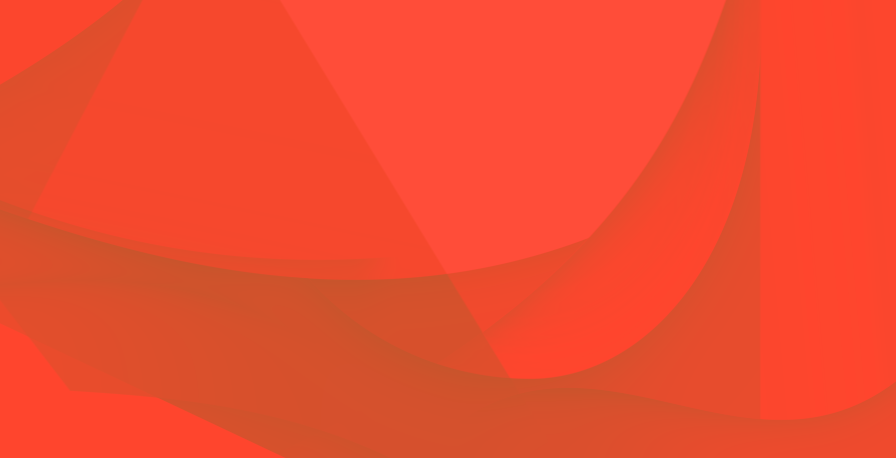
Write a Shadertoy shader that draws this background.

```glsl
// Overlapping sheets of translucent red silk with dark, softly fading folds.
// Each fold is a cubic curve or a bowl; the signed distance to it gives a
// smooth fill and an exponential crease, painted from back to front.

const vec3 ROSE    = vec3(1.00, 0.302, 0.225);
const vec3 SCARLET = vec3(1.00, 0.272, 0.178);
const vec3 EMBER   = vec3(0.965, 0.283, 0.175);
const vec3 OLIVE   = vec3(0.60, 0.38, 0.17);

// Cubic through four heights evenly spaced from x0 to x1
float cubicThrough(float x, float x0, float x1, vec4 h) {
    float s = 3.0 * (x - x0) / (x1 - x0);
    float a = s - 1.0, b = s - 2.0, c = s - 3.0;
    return dot(h, vec4(-a * b * c / 6.0, s * b * c / 2.0, -s * a * c / 2.0, s * a * b / 6.0));
}

// Signed distance to a lopsided bowl hanging from the top edge, positive outside
float bowlDistance(vec2 p, float centre, float leftWidth, float rightWidth, float depth) {
    float x = (p.x - centre) / (p.x < centre ? leftWidth : rightWidth);
    float y = max(1.0 - p.y, 0.0) / depth;
    return 0.32 * (x * x + pow(y, 2.35) - 1.0);
}

float fill(float d, float soft) {
    return smoothstep(-soft, soft, d);
}

// Darkness that starts at an edge and fades into the sheet
float crease(float d, float width, float soft) {
    return fill(d, soft) * exp(-max(d, 0.0) / width);
}

vec3 shade(vec3 colour, float amount) {
    return mix(colour, OLIVE, clamp(amount, 0.0, 1.0));
}

float hash(float n) {
    n = fract(n * 0.1031);
    n *= n + 33.33;
    return fract(n * (n + n));
}

float noise(float x) {
    float f = fract(x);
    return mix(hash(floor(x)), hash(floor(x) + 1.0), f * f * (3.0 - 2.0 * f));
}

// Faint threads centred on zero
float threads(float x) {
    return noise(x) + 0.5 * noise(2.3 * x + 17.0) - 0.75;
}

// Sheet at the left, with a dark fold across its upper corner
vec3 paintLeftSheet(vec3 col, vec2 p, float sheet, float soft) {
    col = mix(col, shade(EMBER, 0.04 * threads(22.0 * p.y + 9.0 * p.x)), sheet);
    float fold = cubicThrough(p.x, 0.0, 0.137, vec4(0.815, 0.87, 0.931, 1.0)) - p.y;
    float slant = 0.159 * (p.y - 0.404) / 0.596 - p.x;
    col = mix(col, SCARLET, 0.7 * fill(-fold, soft) * fill(0.159 - p.x, soft));
    return shade(col, fill(slant, soft) * (0.17 * fill(fold, soft) + 0.10 * crease(fold, 0.08, soft)));
}

// Long sagging ribbon and the lesser folds woven through its left end
vec3 paintRibbon(vec3 col, vec2 p, float sag, float sheet, float soft) {
    float under = fill(sag, soft) * (1.0 - smoothstep(0.64, 0.75, p.x));
    float depth = mix(0.04, mix(0.21, 0.33, smoothstep(0.0, 0.35, p.x)), sheet);
    col = mix(col, shade(EMBER, depth), under);
    col = shade(col, 0.17 * under * crease(sag, 0.04, soft));

    float upper = cubicThrough(p.x, 0.0, 0.436, vec4(0.563, 0.477, 0.4365, 0.439)) - p.y;
    col = shade(col, 0.21 * crease(upper, 0.07, soft) * (1.0 - smoothstep(0.39, 0.45, p.x)));
    float lower = cubicThrough(p.x, 0.0, 0.456, vec4(0.378, 0.383, 0.302, 0.074)) - p.y;
    return shade(col, 0.13 * exp(-abs(lower) / 0.025) * (1.0 - smoothstep(0.25, 0.45, p.x)));
}

// Bright corner at the lower left under a thin hem
vec3 paintLowerLeft(vec3 col, vec2 p, float soft) {
    float hem = cubicThrough(p.x, 0.078, 0.436, vec4(0.147, 0.127, 0.084, 0.0)) - p.y;
    float slant = 0.294 - 0.923 * p.x - p.y;
    float side = 0.394 * (0.345 - p.y) - p.x;
    col = shade(col, 0.12 * crease(hem, 0.04, soft) * fill(p.x - 0.078, soft));
    col = mix(col, EMBER, 0.5 * fill(side, soft));
    col = mix(col, EMBER, 0.35 * fill(slant, soft));
    return mix(col, SCARLET, fill(slant, soft) * max(fill(hem, soft), fill(side, soft)));
}

void mainImage(out vec4 fragColor, in vec2 fragCoord) {
    vec2 p = fragCoord / iResolution.xy;
    float soft = 0.8 / iResolution.y;

    // Shared edges
    float sheet = fill(mix(0.624, 0.3125, p.y) - p.x, soft);
    float sag = cubicThrough(p.x, 0.0, 0.742, vec4(0.543, 0.414, 0.401, 0.556)) - p.y;
    float wing = p.x - cubicThrough(p.y, 0.223, 1.0, vec4(0.501, 0.6576, 0.7526, 0.81));
    float bowl = bowlDistance(p, 0.592, 0.345, 0.258, 0.827);
    float seam = p.x - 0.849;

    vec3 col = paintLeftSheet(ROSE, p, sheet, soft);
    col = paintRibbon(col, p, sag, sheet, soft);

    // Rising wing between the two steep folds
    float wingShade = 0.27 * crease(wing, 0.035, soft) + 0.07 * smoothstep(0.3, 1.0, p.y);
    wingShade += 0.04 * threads(70.0 * bowl);
    col = mix(col, shade(SCARLET, wingShade), fill(wing, soft) * (1.0 - 0.75 * sheet));

    // Dark apron outside the bowl
    float apron = fill(bowl, soft) * max(fill(sag, soft), step(0.592, p.x));
    apron *= fill(-seam, soft) * smoothstep(0.2, 0.42, p.x);
    float apronShade = mix(0.37, 0.23, smoothstep(0.5, 0.8, p.x)) + 0.14 * crease(bowl, 0.05, soft);
    col = mix(col, shade(SCARLET, apronShade + 0.03 * sheet), apron);

    // Flat panel at the right, then the hem along the bottom
    col = mix(col, shade(SCARLET, 0.02 + 0.04 * threads(45.0 * p.x + 2.0 * p.y)), fill(seam, soft));
    float hem = cubicThrough(p.x, 0.573, 1.0, vec4(0.137, 0.1345, 0.084, 0.1675)) - p.y;
    float hemShade = mix(0.36, 0.15, smoothstep(0.6, 0.9, p.x)) + 0.18 * crease(hem, 0.04, soft);
    col = mix(col, shade(SCARLET, hemShade), fill(hem, soft) * smoothstep(0.5, 0.65, p.x));

    fragColor = vec4(paintLowerLeft(col, p, soft), 1.0);
}
```
